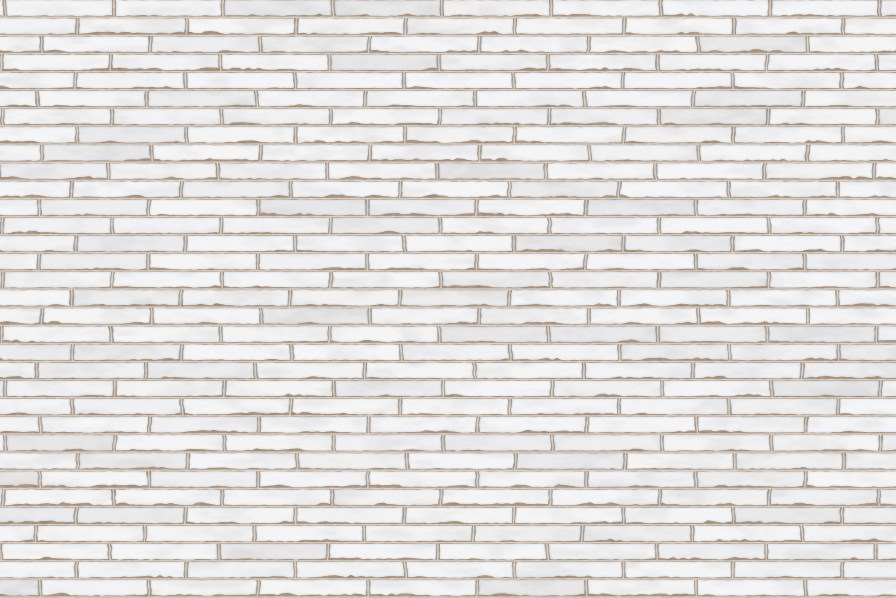
Write a WebGL 2 fragment shader that draws this texture.

```glsl
#version 300 es
precision highp float;
// Whitewashed wall of long thin bricks in third bond with ragged sandy joints.

uniform vec2 u_resolution;
out vec4 fragColor;

const float ROWS = 33.0;
const float BRICKS_ACROSS = 8.19;
const float BRICK_ASPECT = 6.05;

const vec3 FACE_WHITE = vec3(0.965, 0.965, 0.97);
const vec3 FACE_GREY = vec3(0.875, 0.87, 0.875);
const vec3 MORTAR_PALE = vec3(0.83, 0.795, 0.765);
const vec3 MORTAR_BROWN = vec3(0.66, 0.58, 0.51);
const vec3 MORTAR_GREY = vec3(0.66, 0.63, 0.605);

float hash(vec2 p) {
    return fract(sin(dot(p, vec2(127.1, 311.7))) * 43758.5453);
}

float noise(vec2 p) {
    vec2 cell = floor(p);
    vec2 f = fract(p);
    f = f * f * (3.0 - 2.0 * f);
    float low = mix(hash(cell), hash(cell + vec2(1.0, 0.0)), f.x);
    float high = mix(hash(cell + vec2(0.0, 1.0)), hash(cell + vec2(1.0)), f.x);
    return mix(low, high, f.y);
}

float fbm(vec2 p) {
    float sum = 0.0;
    float weight = 0.5;
    for (int i = 0; i < 4; i++) {
        sum += weight * noise(p);
        p = p * 2.03 + 17.3;
        weight *= 0.5;
    }
    return sum;
}

// Depth of the broken lower edge, along a row
float chipDepth(float along, float row) {
    float broad = noise(vec2(along * 0.9, row * 7.3));
    float fine = noise(vec2(along * 3.5, row * 5.1 + 40.0));
    return 0.10 * smoothstep(0.4, 0.9, broad) * (0.4 + fine) + 0.05 * fine;
}

// Painted face: a tone for each brick, soft clouds and faint streaks
vec3 faceColor(vec2 brick, vec2 p) {
    float tone = pow(hash(brick + 3.7), 4.0);
    float clouds = fbm(p * vec2(0.6, 1.5) + brick * 5.3);
    float streaks = noise(p * vec2(2.0, 6.0));
    float grey = 0.6 * tone + 0.5 * smoothstep(0.35, 0.8, clouds) + 0.1 * streaks;
    vec3 tint = (hash(brick + 9.1) - 0.5) * vec3(0.006, 0.0, -0.012);
    return mix(FACE_WHITE, FACE_GREY, clamp(grey, 0.0, 1.0)) + tint;
}

// Joint: pale along its centre line, darker towards the bricks
vec3 jointColor(float bedDist, float headDist, vec2 p) {
    float isHead = smoothstep(0.06, 0.14, bedDist - headDist);
    vec3 edge = mix(MORTAR_BROWN, MORTAR_GREY, isHead);
    float centre = min(bedDist, headDist);
    vec3 color = mix(MORTAR_PALE, edge, smoothstep(0.01, 0.07, centre));
    return color + 0.08 * (noise(p * 5.0) - 0.5);
}

void main() {
    vec2 uv = gl_FragCoord.xy / u_resolution;
    float pixel = ROWS / u_resolution.y;

    // Rows count downwards; each is shifted by a third of a brick
    float down = (1.0 - uv.y) * ROWS + 0.05;
    float row = floor(down);
    float y = down - row;
    float rowJitter = 0.07 * (hash(vec2(row, 2.3)) - 0.5);
    float x = uv.x * BRICKS_ACROSS + row / 3.0 - 0.02 + rowJitter;

    // Lengths from here on are in row heights
    vec2 p = vec2(x * BRICK_ASPECT, down);
    float joint = floor(x + 0.5);
    float lean = (hash(vec2(joint, row)) - 0.5) * (0.16 * y - 0.04);
    float wobble = 0.07 * (noise(vec2(joint * 3.1, down * 3.0)) - 0.5);
    float side = (x - joint) * BRICK_ASPECT + lean + wobble;
    vec2 brick = vec2(joint - step(side, 0.0), row);

    // Distance inside the brick face
    float topEdge = 0.045 + 0.03 * noise(vec2(p.x * 3.0, row * 3.7));
    float bottomEdge = 0.06 + chipDepth(p.x, row);
    float sideEdge = 0.09 + 0.05 * noise(vec2(joint * 5.7 + step(side, 0.0), down * 4.0));
    float inside = min(y - topEdge, 1.0 - y - bottomEdge);
    inside = min(inside, abs(side) - sideEdge);

    // Compose, with a faint worn rim on the face
    vec3 face = faceColor(brick, p);
    face *= 1.0 - 0.05 * (1.0 - smoothstep(0.0, 0.13, inside));
    vec3 mortar = jointColor(min(y, 1.0 - y), abs(side), p);
    float coverage = smoothstep(-0.6 * pixel, 0.6 * pixel, inside);
    fragColor = vec4(mix(mortar, face, coverage), 1.0);
}
```
